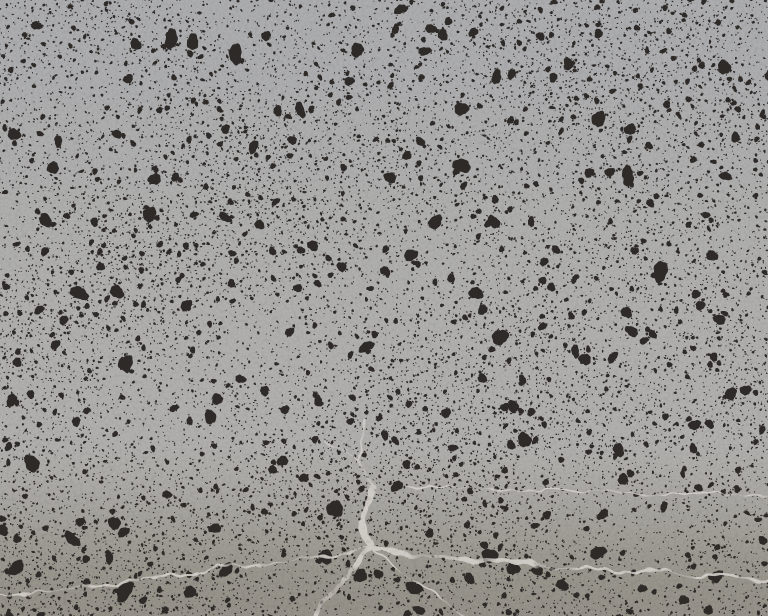
Reproduce this texture procedurally as a Shadertoy shader.

```glsl
const vec3 WALL_TOP = vec3(0.662, 0.664, 0.672);
const vec3 WALL_MID = vec3(0.676, 0.674, 0.664);
const vec3 WALL_FOOT = vec3(0.575, 0.560, 0.525);
const vec3 SPOT_COLOR = vec3(0.180, 0.163, 0.158);
const vec3 VEIN_COLOR = vec3(0.830, 0.812, 0.790);
const float FOOT_HEIGHT = 0.30;
const float GRAIN_SCALE = 190.0;
const float GRAIN_AMOUNT = 0.045;
const float CLUMPING = 0.45;
const float MAX_STRETCH = 0.45;
const float TAU = 6.28318;

// Splatter layers: cell size, share of filled cells, least and greatest radius
const int LAYER_COUNT = 5;
const vec4 LAYERS[LAYER_COUNT] = vec4[](
    vec4(0.085, 0.38, 0.0085, 0.0140),
    vec4(0.042, 0.36, 0.0045, 0.0080),
    vec4(0.022, 0.46, 0.0022, 0.0046),
    vec4(0.012, 0.60, 0.0011, 0.0022),
    vec4(0.008, 0.50, 0.0007, 0.0012));

// Veins: start and end points in canvas heights, with widths
const int VEIN_COUNT = 11;
const vec4 VEINS[VEIN_COUNT] = vec4[](
    vec4(0.580, 0.250, 0.610, 0.210), vec4(0.610, 0.210, 0.585, 0.155),
    vec4(0.585, 0.155, 0.600, 0.108), vec4(0.600, 0.108, 0.500, -0.01),
    vec4(0.600, 0.108, 0.900, 0.080), vec4(0.900, 0.080, 1.260, 0.060),
    vec4(0.600, 0.108, 0.000, 0.030), vec4(0.580, 0.250, 0.590, 0.320),
    vec4(0.580, 0.250, 0.530, 0.280), vec4(0.600, 0.108, 0.770, -0.01),
    vec4(0.660, 0.210, 1.260, 0.195));
const float VEIN_WIDTHS[VEIN_COUNT] = float[](
    0.0030, 0.0042, 0.0050, 0.0050, 0.0036, 0.0022,
    0.0020, 0.0016, 0.0014, 0.0015, 0.0013);

vec4 hash4(vec3 seed) {
    vec4 h = fract(seed.xyzx * vec4(0.1031, 0.1030, 0.0973, 0.1099));
    h += dot(h, h.wzxy + 33.33);
    return fract((h.xxyz + h.yzzw) * h.zywx);
}

// Distance to the nearest scattered point
float cellular(vec2 p) {
    vec2 cell = floor(p);
    float nearest = 2.0;
    for (int y = -1; y <= 1; y++)
    for (int x = -1; x <= 1; x++) {
        vec2 id = cell + vec2(x, y);
        nearest = min(nearest, distance(p, id + hash4(vec3(id, 71.0)).xy));
    }
    return nearest;
}

float layeredSines(vec2 p) {
    return (sin(p.x * 1.3 + 2.0 * sin(p.y * 0.9)) + sin(p.y * 1.7 - p.x * 0.6 + 1.5)
          + 0.6 * sin(p.x * 3.1 + p.y * 2.3)) / 2.6;
}

// Stretched, slightly lobed drop
float spotDistance(vec2 offset, float radius, vec4 shape) {
    float angle = (shape.x - 0.35) * TAU * 0.5;
    float stretch = 1.0 + MAX_STRETCH * shape.y * shape.y;
    mat2 turn = mat2(cos(angle), -sin(angle), sin(angle), cos(angle));
    vec2 q = turn * offset * vec2(1.0, 1.0);
    q *= vec2(1.0 / stretch, sqrt(stretch));
    float theta = atan(q.y, q.x);
    float lobes = 0.10 * sin(2.0 * theta + TAU * shape.z)
                + 0.08 * sin(3.0 * theta + TAU * shape.w)
                + 0.04 * sin(7.0 * theta + TAU * shape.x);
    return length(q) - radius * (1.0 + lobes);
}

float splatter(vec2 p, vec4 layer, float seed, float pixel) {
    vec2 cell = floor(p / layer.x);
    float ink = 0.0;
    for (int y = -1; y <= 1; y++)
    for (int x = -1; x <= 1; x++) {
        vec2 id = cell + vec2(x, y);
        vec4 place = hash4(vec3(id + 40.0, seed));
        vec2 center = (id + place.xy) * layer.x;
        float density = layer.y * (1.0 + CLUMPING * layeredSines(center * 7.0));
        if (place.z > density) continue;
        float radius = mix(layer.z, layer.w, place.w * place.w);
        float d = spotDistance(p - center, radius, hash4(vec3(id + 90.0, seed + 17.0)));
        float cover = clamp(0.5 - d / pixel, 0.0, 1.0) * min(1.0, 2.0 * radius / pixel);
        ink = max(ink, cover);
    }
    return ink;
}

float veins(vec2 p, float pixel) {
    // Jagged path and flaking edge
    vec2 q = p + 0.006 * vec2(layeredSines(p * 28.0), layeredSines(p.yx * 31.0 + 4.0));
    q += 0.0025 * vec2(layeredSines(p * 95.0), layeredSines(p.yx * 110.0));
    float flaking = smoothstep(-0.7, 0.3, layeredSines(p * 45.0 + 8.0));
    float paint = 0.0;
    for (int i = 0; i < VEIN_COUNT; i++) {
        vec2 along = VEINS[i].zw - VEINS[i].xy;
        vec2 start = q - VEINS[i].xy;
        float t = clamp(dot(start, along) / dot(along, along), 0.0, 1.0);
        float width = VEIN_WIDTHS[i] * mix(0.55, 1.0, flaking);
        float cover = clamp(0.5 + (width - length(start - along * t)) / pixel, 0.0, 1.0);
        float wear = mix(0.35, 0.9, max(flaking, smoothstep(0.002, 0.005, width)));
        paint = max(paint, cover * wear * min(1.0, 2.0 * width / pixel));
    }
    return paint;
}

void mainImage(out vec4 fragColor, in vec2 fragCoord) {
    vec2 p = fragCoord / iResolution.y;
    float pixel = 1.0 / iResolution.y;

    // Wall
    vec3 color = mix(WALL_MID, WALL_TOP, smoothstep(0.4, 1.0, p.y));
    color = mix(WALL_FOOT, color, smoothstep(0.0, FOOT_HEIGHT, p.y));
    color += GRAIN_AMOUNT * (0.48 - cellular(p * GRAIN_SCALE));

    // Splatter
    float ink = 0.0;
    for (int i = 0; i < LAYER_COUNT; i++)
        ink = max(ink, splatter(p, LAYERS[i], float(i) * 7.0 + 3.0, pixel));
    color = mix(color, SPOT_COLOR, ink);

    color = mix(color, VEIN_COLOR, veins(p, pixel));
    fragColor = vec4(color, 1.0);
}
```
